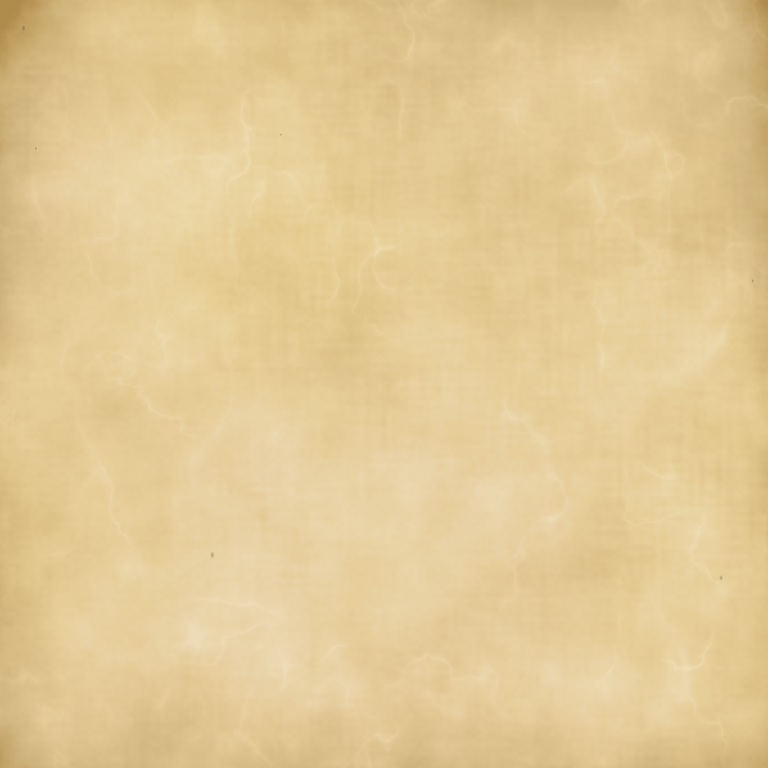
Reproduce this texture procedurally as a WebGL 2 fragment shader.

```glsl
#version 300 es
precision highp float;
// Aged parchment: amber mottling, pale wispy creases, faint fibres and browned edges.
uniform vec2 u_resolution;
out vec4 fragColor;

float hash(vec2 p) {
  return fract(sin(dot(p, vec2(127.1, 311.7))) * 43758.5453);
}

float noise(vec2 p) {
  vec2 i = floor(p), f = fract(p);
  f = f * f * f * (f * (f * 6.0 - 15.0) + 10.0);
  return mix(mix(hash(i), hash(i + vec2(1, 0)), f.x),
             mix(hash(i + vec2(0, 1)), hash(i + vec2(1, 1)), f.x), f.y);
}

float fbm(vec2 p) {
  float sum = 0.0, weight = 0.5;
  for (int i = 0; i < 5; i++) {
    sum += weight * noise(p);
    p = mat2(1.6, 1.2, -1.2, 1.6) * p + 17.3;
    weight *= 0.5;
  }
  return sum / 0.97;
}

// Bright lines with a soft halo where warped noise crosses its middle, faded in patches
float creases(vec2 p, vec2 scale, float seed) {
  vec2 warp = vec2(fbm(p * 8.0 + seed), fbm(p * 8.0 - seed));
  float offset = abs(noise(p * scale + seed + 2.0 * warp) - 0.5);
  float line = 0.6 * exp(-offset * 26.0) + 0.4 * exp(-offset * 8.0);
  float patches = smoothstep(0.42, 0.7, fbm(p * 6.0 + seed * 2.3));
  return line * patches * (0.4 + 1.2 * noise(p * 32.0 + seed));
}

// Darkening along the sides, strongest in the corners
float browning(vec2 p) {
  vec2 d = min(p, 1.0 - p);
  float sides = 0.36 * exp(-d.x / 0.045) + 0.3 * exp(-d.y / 0.055);
  float corners = 0.5 * exp(-(d.x + d.y) / 0.14);
  return (sides + corners) * (0.3 + 1.4 * fbm(p * 5.0 + 41.0));
}

// Rare tiny dark flecks, one possible per cell
float flecks(vec2 p) {
  vec2 cell = floor(p * 13.0);
  vec2 centre = 0.2 + 0.6 * vec2(hash(cell + 3.1), hash(cell + 8.7));
  float size = 0.01 + 0.014 * hash(cell + 5.5);
  float dist = length((fract(p * 13.0) - centre) * vec2(1.0, 0.6));
  return step(0.97, hash(cell + 1.9)) * (1.0 - smoothstep(0.0, size * 2.0, dist));
}

vec3 parchment(float t) {
  vec3 c = mix(vec3(0.69, 0.55, 0.30), vec3(0.76, 0.63, 0.39), clamp(t / 0.3 + 1.0, 0.0, 1.0));
  c = mix(c, vec3(0.82, 0.71, 0.49), clamp(t / 0.35, 0.0, 1.0));
  c = mix(c, vec3(0.87, 0.76, 0.54), clamp((t - 0.35) / 0.25, 0.0, 1.0));
  c = mix(c, vec3(0.90, 0.80, 0.59), clamp((t - 0.6) / 0.2, 0.0, 1.0));
  return mix(c, vec3(0.93, 0.86, 0.71), clamp((t - 0.8) / 0.36, 0.0, 1.0));
}

void main() {
  vec2 p = gl_FragCoord.xy / u_resolution;

  // Broad stains, clouds and small blotches
  float tone = 0.84 + 0.62 * (fbm(p * 4.0 + 5.0) - 0.5);
  tone += 0.42 * (fbm(p * 9.0 + 23.0) - 0.5);
  tone += 0.17 * (fbm(p * 28.0 + 61.0) - 0.5);
  tone -= 0.1 * exp(-dot(p - vec2(0.46, 0.55), p - vec2(0.46, 0.55)) * 14.0);

  // Pale wrinkles, some drawn out vertically
  tone += 0.2 * creases(p, vec2(7.0, 5.0), 11.0);
  tone += 0.18 * creases(p, vec2(14.0, 5.0), 29.0);
  tone += 0.16 * creases(p, vec2(17.0, 15.0), 47.0);

  // Faint crossed fibres and grain
  float fibres = noise(p * vec2(24.0, 160.0)) + noise(p * vec2(140.0, 16.0) + 9.0) - 1.0;
  tone += 0.07 * fibres * (0.3 + noise(p * 6.0 + 3.0));
  tone += 0.06 * (noise(p * 170.0) - 0.5);

  tone -= browning(p);
  vec3 colour = parchment(tone);
  colour.b *= 1.0 + 0.1 * (fbm(p * 3.0 + 71.0) - 0.5);
  colour *= 1.0 - 0.22 * flecks(p);
  fragColor = vec4(colour, 1.0);
}
```
